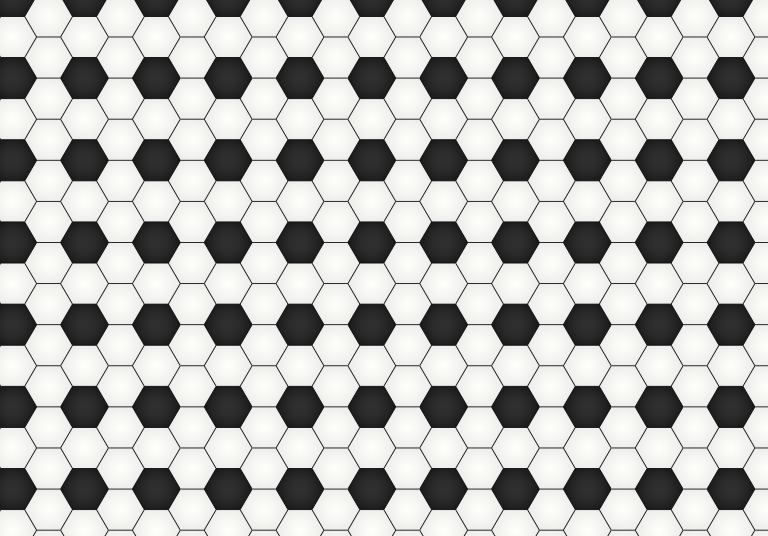
Write a Shadertoy shader that draws this pattern.

```glsl
// Football-style honeycomb: white hexagons with every fourth one black, thin dark seams.

const float APOTHEM = 0.8660254;                  // hexagon with circumradius 1
const vec2 HEX_STEP = vec2(3.0, 2.0 * APOTHEM);   // rectangular lattice of hexagons
const vec2 TILE = HEX_STEP * vec2(1.0, 2.0);      // one black hexagon per tile
const vec2 REPEATS = vec2(10.692, 6.521);         // tiles across and down
const vec2 PHASE = vec2(0.1764, 0.571);           // first black centre, in tiles
const float SEAM_WIDTH = 0.037;

const vec3 WHITE_CENTRE = vec3(0.995, 0.995, 0.98);
const vec3 WHITE_RIM = vec3(0.922, 0.922, 0.918);
const vec3 BLACK_CENTRE = vec3(0.185);
const vec3 BLACK_RIM = vec3(0.09);
const vec3 SEAM = vec3(0.05);

// Offset from the nearest point of a rectangular lattice.
vec2 wrapCentred(vec2 p, vec2 period) {
    return p - period * floor(p / period + 0.5);
}

// Offset from the nearest hexagon centre in the staggered lattice.
vec2 nearestHex(vec2 p) {
    vec2 a = wrapCentred(p, HEX_STEP);
    vec2 b = wrapCentred(p - 0.5 * HEX_STEP, HEX_STEP);
    return dot(a, a) < dot(b, b) ? a : b;
}

// Signed distance to the sides of a flat-topped hexagon.
float hexDistance(vec2 p) {
    p = abs(p);
    return max(p.y, dot(p, vec2(APOTHEM, 0.5))) - APOTHEM;
}

// Share of a pixel covered by a line, also right for lines thinner than a pixel.
float lineCoverage(float d, float width, float pixel) {
    float h = 0.5 * width;
    return max(min(d + 0.5 * pixel, h) - max(d - 0.5 * pixel, -h), 0.0) / pixel;
}

// Radial shading of one hexagon.
vec3 shade(vec2 p, vec3 centre, vec3 rim, float falloff) {
    return mix(centre, rim, pow(min(length(p), 1.0), falloff));
}

void mainImage(out vec4 fragColor, in vec2 fragCoord) {
    vec2 p = (fragCoord / iResolution.xy * REPEATS - PHASE) * TILE;
    float pixel = REPEATS.y * TILE.y / iResolution.y;

    // White panels
    vec2 cell = nearestHex(p);
    vec3 colour = shade(cell, WHITE_CENTRE, WHITE_RIM, 1.2);

    // Black panels
    vec2 patch_ = wrapCentred(p, TILE);
    float inside = clamp(0.5 - hexDistance(patch_) / pixel, 0.0, 1.0);
    colour = mix(colour, shade(patch_, BLACK_CENTRE, BLACK_RIM, 2.0), inside);

    // Seams
    colour = mix(colour, SEAM, lineCoverage(hexDistance(cell), SEAM_WIDTH, pixel));

    fragColor = vec4(colour, 1.0);
}
```
